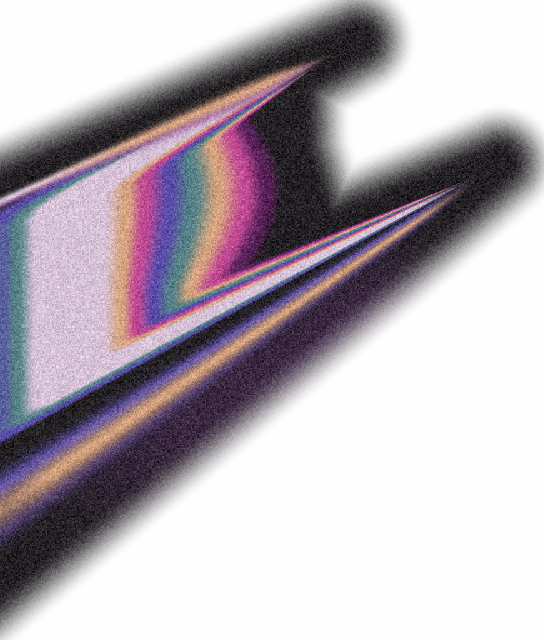
Write a Shadertoy shader that draws this background.

```glsl
// Iridescent film folded between two soft dark arms on white, with fine grain.

const vec3 PAPER = vec3(0.995);
const vec3 INK = vec3(0.135, 0.125, 0.135);
const vec3 LILAC = vec3(0.84, 0.76, 0.84);
const vec3 APRICOT = vec3(0.84, 0.64, 0.50);
const vec3 MAGENTA = vec3(0.76, 0.29, 0.58);
const vec3 TEAL = vec3(0.33, 0.51, 0.53);
const vec3 VIOLET = vec3(0.35, 0.30, 0.66);
const vec3 PLUM = vec3(0.25, 0.16, 0.28);

float hash(vec2 p) {
    vec3 q = fract(vec3(p.xyx) * 0.1031);
    q += dot(q, q.yzx + 33.33);
    return fract((q.x + q.y) * q.z);
}

float smoothMax(float a, float b, float k) {
    float h = max(k - abs(a - b), 0.0) / k;
    return max(a, b) + h * h * k * 0.25;
}

float bell(float x, float width) {
    float t = x / width;
    return exp(-t * t);
}

// Signed distance to the core of the dark silhouette
float silhouette(vec2 p) {
    vec2 v[8] = vec2[8](vec2(430, 48), vec2(350, 95), vec2(352, 180), vec2(385, 283),
                        vec2(600, 195), vec2(472, 305), vec2(-60, 745), vec2(-60, 258));
    float d = dot(p - v[0], p - v[0]);
    float side = 1.0;
    for (int i = 0, j = 7; i < 8; j = i, i++) {
        vec2 e = v[j] - v[i];
        vec2 w = p - v[i];
        vec2 b = w - e * clamp(dot(w, e) / dot(e, e), 0.0, 1.0);
        d = min(d, dot(b, b));
        bvec3 c = bvec3(p.y >= v[i].y, p.y < v[j].y, e.x * w.y > e.y * w.x);
        if (all(c) || all(not(c))) side = -side;
    }
    return side * sqrt(d);
}

// Interference colours ordered from the outer rim (0) inwards
vec3 filmColor(float depth) {
    float stops[12] = float[12](-10.0, 12.0, 38.0, 68.0, 100.0, 128.0,
                                158.0, 180.0, 208.0, 288.0, 312.0, 334.0);
    vec3 tints[12] = vec3[12](INK, vec3(0.34, 0.13, 0.35), MAGENTA, APRICOT, TEAL, VIOLET,
                              MAGENTA, APRICOT, LILAC, LILAC, TEAL, VIOLET);
    vec3 col = INK;
    for (int i = 1; i < 12; i++)
        col = mix(col, tints[i], smoothstep(stops[i - 1], stops[i], depth));
    return mix(col, INK, smoothstep(338.0, 362.0, depth));
}

// Depth into the film: a curved front squeezed along two tapering edges
float filmDepth(vec2 p) {
    float bow = (p.y - 230.0) / 100.0;
    float bend = min(45.0 * bow * bow, 60.0) * smoothstep(100.0, 330.0, p.x);
    float front = min(332.0 - bend - p.x, 325.0);
    float topEdge = 281.0 - 0.62 * p.x + 0.0002 * p.x * p.x;
    float lowEdge = 513.0 - 0.526 * p.x;
    float topWidth = max(0.28 * (398.0 - p.x), 2.0);
    float lowWidth = max(0.13 * (580.0 - p.x), 2.0);
    float top = 280.0 * (1.0 - (p.y - topEdge) / topWidth);
    float low = 280.0 * (1.0 - (lowEdge - p.y) / lowWidth);
    return smoothMax(smoothMax(front, top, 40.0), low, 40.0);
}

// Thin ray above the film
vec3 addUpperRay(vec3 col, vec2 p) {
    float d = p.y - (242.0 - 0.445 * p.x);
    float w = mix(4.0, 8.0, smoothstep(0.0, 280.0, p.x)) * smoothstep(420.0, 300.0, p.x) + 0.5;
    float fade = smoothstep(405.0, 320.0, p.x);
    col = mix(col, mix(VIOLET, MAGENTA, 0.5), 0.8 * fade * bell(d - 0.8 * w, w));
    vec3 core = mix(LILAC, APRICOT, smoothstep(0.0, 180.0, p.x));
    return mix(col, core, fade * bell(d, w));
}

// Broad ray below the film: violet rim, apricot core, plum haze
vec3 addLowerRay(vec3 col, vec2 p) {
    float d = p.y - (612.0 - 0.693 * p.x);
    float w = max(18.0 * (1.0 - p.x / 575.0), 0.0) + 2.5;
    float fade = smoothstep(580.0, 490.0, p.x);
    float haze = smoothstep(20.0, 250.0, p.x) * smoothstep(560.0, 400.0, p.x);
    col = mix(col, PLUM, 0.9 * haze * bell(d - 55.0, 50.0) * smoothstep(0.0, 15.0, d));
    col = mix(col, VIOLET, fade * bell(d + 1.3 * w, 0.8 * w));
    col = mix(col, mix(VIOLET, PLUM, 0.5), 0.8 * fade * bell(d - 1.3 * w, 0.8 * w));
    float core = bell(d, w) * mix(0.7, 1.0, smoothstep(0.0, 70.0, p.x));
    return mix(col, APRICOT, fade * core);
}

void mainImage(out vec4 fragColor, in vec2 fragCoord) {
    // Layout units: 768 per canvas height, y pointing down
    vec2 uv = fragCoord / iResolution.y;
    vec2 p = vec2(uv.x, 1.0 - uv.y) * 768.0;

    // Film, fading towards the tip of each arm
    float tip = mix(400.0, 578.0, smoothstep(130.0, 190.0, p.y));
    float glow = smoothstep(tip, tip - 85.0, p.x);
    vec3 col = mix(INK, filmColor(filmDepth(p)), glow);
    col = addUpperRay(col, p);
    col = addLowerRay(col, p);

    // Grain inside the blurred silhouette
    vec2 cell = floor(uv * 512.0);
    float grain = hash(cell) + hash(cell + 71.0) - 1.0;
    col += 0.12 * grain;
    float cover = 1.0 - smoothstep(12.0, 72.0, silhouette(p));
    fragColor = vec4(clamp(mix(PAPER, col, cover), 0.0, 1.0), 1.0);
}
```
